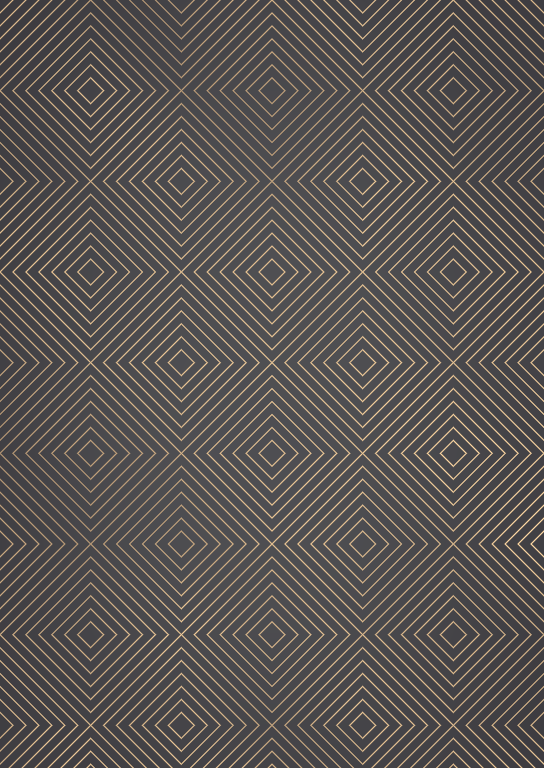
Reproduce this pattern procedurally as a Shadertoy shader.

```glsl
// Nested gold diamonds on a softly vignetted charcoal ground.
// Rotating the axes by 45 degrees turns each diamond into a square cell,
// whose seven evenly spaced rings are drawn as box-filtered hairlines.

float hash(vec2 p) {
    return fract(sin(dot(p, vec2(127.1, 311.7))) * 43758.5453);
}

float valueNoise(vec2 p) {
    vec2 i = floor(p), f = fract(p);
    f = f * f * (3.0 - 2.0 * f);
    return mix(mix(hash(i), hash(i + vec2(1, 0)), f.x),
               mix(hash(i + vec2(0, 1)), hash(i + vec2(1, 1)), f.x), f.y);
}

// Share of a pixel covered by a line of the given half width.
float lineCoverage(float dist, float halfWidth, float pixel) {
    float near = clamp(dist - 0.5 * pixel, -halfWidth, halfWidth);
    float far = clamp(dist + 0.5 * pixel, -halfWidth, halfWidth);
    return (far - near) / pixel;
}

// Distance to the closest of the seven rings in a diamond of radius 1.
float ringDistance(vec2 p) {
    vec2 cell = mod(vec2(p.x + p.y, p.x - p.y) + 1.0, 2.0) - 1.0;
    float radius = max(abs(cell.x), abs(cell.y));
    float ring = max(1.0, round(radius * 7.0));
    return abs(radius - ring / 7.0) / sqrt(2.0);
}

// Charcoal ground, lighter in the middle, with a faint drift in tone.
vec3 groundColor(vec2 uv, vec2 p) {
    float vignette = smoothstep(0.12, 0.72, length((uv - 0.5) * vec2(1.0, 0.85)));
    vec3 ground = mix(vec3(0.305, 0.305, 0.318), vec3(0.24, 0.233, 0.25), vignette);
    return ground + 0.012 * (valueNoise(p * 0.6) - 0.5);
}

// Gold foil, duller at upper left, with slow diagonal glints.
vec3 foilColor(vec2 uv, vec2 p) {
    float glint = valueNoise(vec2(p.x + p.y, p.x - p.y) * vec2(0.45, 0.8) + 7.0);
    float shine = 0.1 + 0.65 * glint + 0.3 * uv.x + 0.15 * (0.5 - uv.y);
    return mix(vec3(0.68, 0.56, 0.43), vec3(1.0, 0.85, 0.64), clamp(shine, 0.0, 1.0));
}

void mainImage(out vec4 fragColor, in vec2 fragCoord) {
    vec2 uv = fragCoord / iResolution.xy;

    // Three diamonds across, measured in half diagonals from the top left.
    float pixel = 6.0 / iResolution.x;
    vec2 p = vec2(fragCoord.x, iResolution.y - fragCoord.y) * pixel;

    float gold = lineCoverage(ringDistance(p), 0.0064, pixel);
    fragColor = vec4(mix(groundColor(uv, p), foilColor(uv, p), gold), 1.0);
}
```
